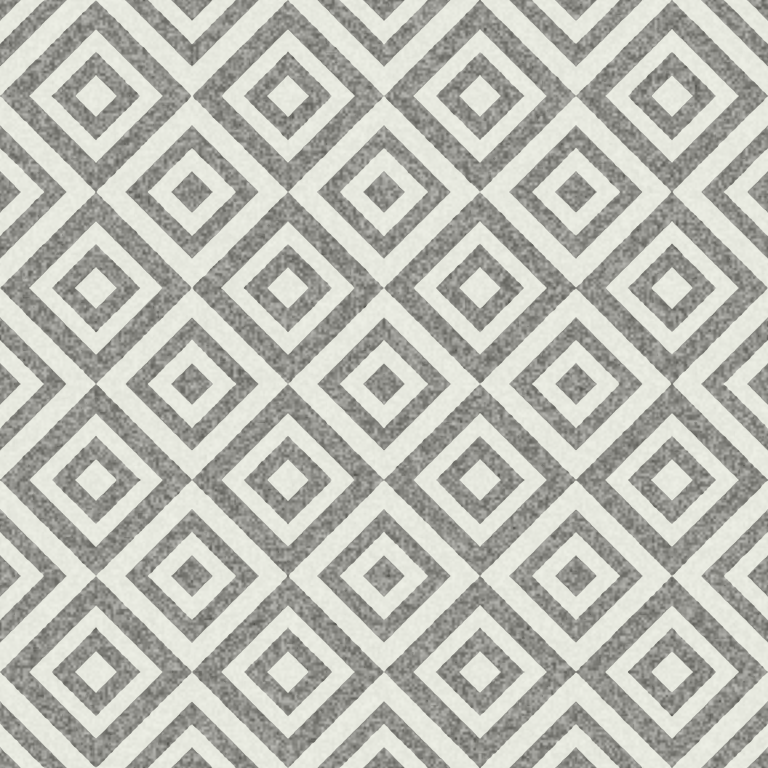
Write a Shadertoy shader that draws this pattern.

```glsl
// Seamless grid of nested diamonds, alternating grainy grey and smooth off-white.

const float REPEATS = 4.0;
const vec3 RING_RADII = vec3(0.1085, 0.230, 0.3475); // in cell widths
const vec3 LIGHT_COLOR = vec3(0.905, 0.912, 0.874);
const vec3 DARK_COLOR = vec3(0.556, 0.556, 0.535);

// Integer hash of a lattice point, 0 to 1
float hash(ivec2 cell, int seed) {
    uint h = uint(cell.x) * 1597334677u ^ uint(cell.y) * 3812015801u ^ uint(seed) * 2798796415u;
    h = (h ^ (h >> 16)) * 2146121005u;
    h = (h ^ (h >> 15)) * 2221713035u;
    h ^= h >> 16;
    return float(h & 65535u) / 65535.0;
}

// Value noise that wraps after a whole number of cells
float wrappedNoise(vec2 uv, int period, int seed) {
    vec2 p = uv * float(period);
    ivec2 a = ivec2(floor(p)) % period;
    ivec2 b = (a + 1) % period;
    vec2 f = fract(p);
    f = f * f * (3.0 - 2.0 * f);
    float low = mix(hash(a, seed), hash(ivec2(b.x, a.y), seed), f.x);
    float high = mix(hash(ivec2(a.x, b.y), seed), hash(b, seed), f.x);
    return mix(low, high, f.y);
}

// Diamond distance: 0 at a cell centre, 1 at its corners
float diamondDistance(vec2 uv, float repeats) {
    vec2 p = abs(fract(uv * repeats) - 0.5);
    return p.x + p.y;
}

// Dark coverage: rings around cell centres, inverted around cell corners
float darkCoverage(float d, vec3 radii, float blur) {
    float fromCentre = 0.5 - abs(d - 0.5);
    vec3 edge = smoothstep(radii - blur, radii + blur, vec3(fromCentre));
    float rings = edge.x - edge.y + edge.z;
    float inverted = smoothstep(0.5 - blur, 0.5 + blur, d);
    return mix(rings, 1.0 - rings, inverted);
}

void mainImage(out vec4 fragColor, in vec2 fragCoord) {
    vec2 uv = fragCoord / iResolution.xy;
    float blur = REPEATS / min(iResolution.x, iResolution.y);

    // Fine pebbled grain, centred on zero
    float fine = wrappedNoise(uv, 288, 1) - 0.5;
    float coarse = wrappedNoise(uv, 176, 2) - 0.5;
    float grain = 0.6 * fine + 0.4 * coarse;
    float pits = smoothstep(0.86, 0.98, wrappedNoise(uv, 160, 3));

    // Diamonds with slightly rough edges
    float d = diamondDistance(uv, REPEATS) + 0.008 * grain;
    float dark = darkCoverage(d, RING_RADII, blur);

    // Strong grain on grey, faint grain on off-white
    vec3 darkTone = DARK_COLOR + 0.38 * grain - 0.08 * pits;
    vec3 lightTone = LIGHT_COLOR + 0.06 * grain - 0.015 * pits;
    fragColor = vec4(mix(lightTone, darkTone, dark), 1.0);
}
```
